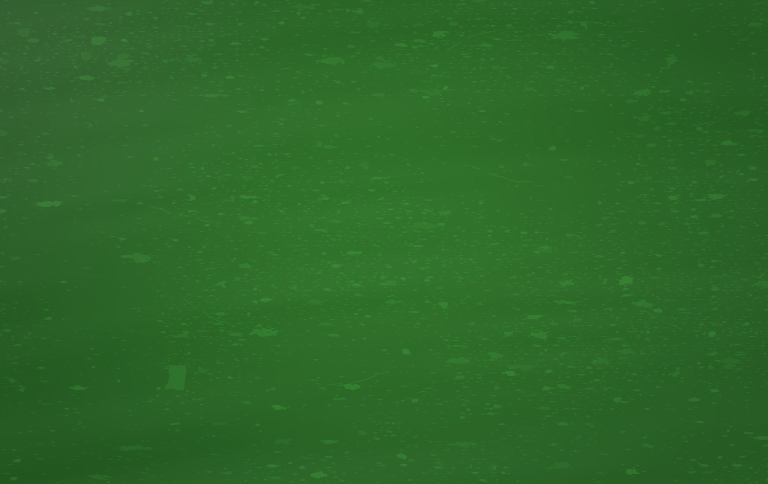
Give the GLSL for this texture, as a WebGL 2 fragment shader.

```glsl
#version 300 es
precision highp float;
// Worn green chalkboard: a soft central glow with faint slanted wipe marks,
// covered by clustered flat flecks of several sizes and a few thin curved
// scratches. Flecks are one jittered ellipse per cell with noisy edges.
uniform vec2 u_resolution;
out vec4 outColor;

float hash(vec2 p) {
  return fract(sin(dot(p, vec2(127.1, 311.7))) * 43758.545);
}

float noise(vec2 p) {
  vec2 i = floor(p), f = fract(p);
  f = f * f * (3.0 - 2.0 * f);
  return mix(mix(hash(i), hash(i + vec2(1, 0)), f.x),
             mix(hash(i + vec2(0, 1)), hash(i + vec2(1, 1)), f.x), f.y);
}

mat2 rotation(float a) {
  return mat2(cos(a), -sin(a), sin(a), cos(a));
}

// One layer of flat, ragged flecks; returns coverage times strength.
float flecks(vec2 p, float size, float chance, float seed, float px) {
  vec2 cell = vec2(2.0, 0.8) * size;
  vec2 q = p / cell;
  q.x += hash(vec2(floor(q.y), seed));
  vec2 id = floor(q);
  vec2 key = id + seed * 17.3;
  float cluster = smoothstep(0.2, 0.8, noise(id * cell * vec2(5.0, 8.0) + 3.0));
  if (hash(key) > chance * (0.25 + cluster)) return 0.0;

  vec2 jitter = vec2(hash(key + 5.1), hash(key + 9.7)) - 0.5;
  vec2 radius = mix(vec2(0.06, 0.07), vec2(0.2, 0.18),
                    vec2(hash(key + 2.3), hash(key + 7.9)));
  vec2 offset = fract(q) - 0.5 - jitter * 0.36;
  float ragged = noise(p * vec2(110.0, 230.0)) + 0.5 * noise(p * 310.0) - 0.75;
  float d = length(offset / radius) - 1.0 + 1.1 * ragged;
  float edge = d * radius.y * cell.y;
  return smoothstep(0.6 * px, -0.6 * px, edge) * mix(0.35, 1.0, hash(key + 4.4));
}

// Thin bent line, broken up along its length.
float scratch(vec2 p, float seed, float px) {
  vec2 center = vec2(hash(vec2(seed, 1.0)) * 1.6, hash(vec2(seed, 2.0)));
  vec2 q = rotation((hash(vec2(seed, 3.0)) - 0.5) * 0.9) * (p - center);
  float halfLength = mix(0.05, 0.13, hash(vec2(seed, 4.0)));
  float bend = (hash(vec2(seed, 5.0)) - 0.5) * 5.0;
  float wobble = (noise(vec2(q.x * 60.0, seed)) - 0.5) * 0.005;
  float d = abs(q.y - bend * q.x * q.x - wobble) / sqrt(1.0 + 4.0 * bend * bend * q.x * q.x);
  float line = smoothstep(0.001 + px * 0.6, 0.0, d);
  float ends = smoothstep(halfLength, halfLength * 0.8, abs(q.x));
  return line * ends * smoothstep(0.25, 0.6, noise(p * 70.0 + seed));
}

void main() {
  vec2 p = gl_FragCoord.xy / u_resolution.y;
  float aspect = u_resolution.x / u_resolution.y;
  float px = 1.0 / u_resolution.y;

  // Board: bright middle, darker rim, dusty upper left corner
  vec2 fromCenter = p - vec2(0.5 * aspect, 0.54);
  float glow = smoothstep(1.0, 0.0, length(fromCenter * vec2(0.95, 1.15)));
  vec3 color = mix(vec3(0.148, 0.355, 0.138), vec3(0.19, 0.45, 0.17), glow);
  float dust = smoothstep(0.75, 0.0, length(p - vec2(0.0, 0.95)));
  color += dust * vec3(0.055, 0.025, 0.055);

  // Wipe marks: long soft streaks rising to the right
  vec2 w = rotation(0.2) * p;
  w.y += 0.06 * w.x * w.x;
  float wipe = 0.6 * noise(w * vec2(1.3, 9.0)) + 0.4 * noise(w * vec2(2.5, 27.0) + 8.0);
  color += (wipe - 0.5) * vec3(0.035, 0.04, 0.035);

  // Flecks, from rare and large to common and tiny
  float wear = 0.0;
  for (int i = 0; i < 6; i++) {
    float level = float(i);
    float size = 0.07 * pow(0.64, level);
    wear = max(wear, flecks(p, size, mix(0.16, 0.4, level / 5.0), level + 1.0, px));
  }

  // Scratches
  for (int i = 0; i < 9; i++) {
    wear = max(wear, 0.6 * scratch(p, float(i) + 2.0, px));
  }

  // One larger chipped patch at the lower left
  vec2 chip = p - vec2(0.365, 0.22);
  chip.x -= 0.15 * chip.y;
  chip += (vec2(noise(p * 90.0), noise(p * 90.0 + 40.0)) - 0.5) * 0.008;
  vec2 side = abs(chip) - vec2(0.018, 0.025);
  wear = max(wear, 0.7 * smoothstep(px, -px, max(side.x, side.y)));

  color += wear * vec3(0.03, 0.085, 0.035);
  outColor = vec4(color, 1.0);
}
```
